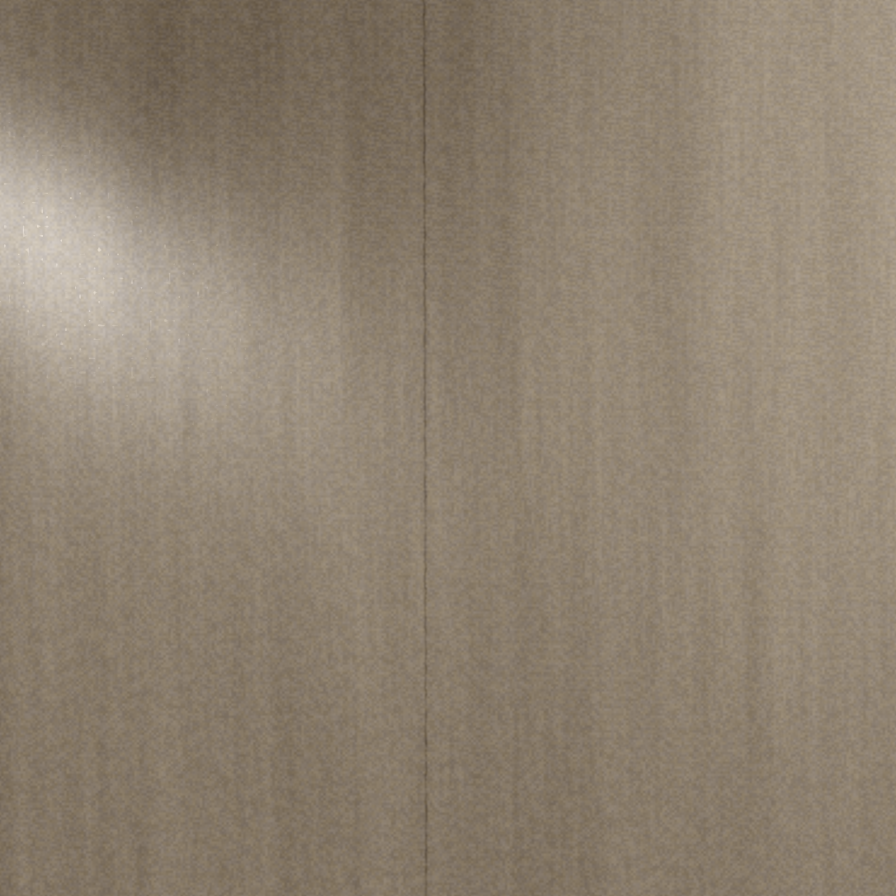
A WebGL 1 fragment shader for this texture:

```glsl
precision highp float;
// Grey-brown wood veneer panels with a thin seam and a soft slanted light reflection.

#define GRAIN_CONTRAST 0.080
#define SPECKLE_CONTRAST 0.092
#define TINT_CONTRAST 0.024
#define SEAM_X 0.4745
#define SEAM_WIDTH 0.0017
#define SEAM_DEPTH 0.10
#define GLOW_CENTER vec2(0.0, 0.765)
#define GLOW_AXIS vec2(0.86, -0.51)
#define GLOW_LENGTH 0.30
#define GLOW_STRENGTH 0.315
#define WOOD_COLOR vec3(0.536, 0.484, 0.416)
#define GLOW_COLOR vec3(0.94, 1.0, 1.08)

uniform vec2 u_resolution;

float hash(vec2 p) {
  return fract(sin(dot(p, vec2(127.1, 311.7))) * 43758.5453);
}

float noise(vec2 p) {
  vec2 cell = floor(p);
  vec2 f = fract(p);
  f = f * f * (3.0 - 2.0 * f);
  float low = mix(hash(cell), hash(cell + vec2(1.0, 0.0)), f.x);
  float high = mix(hash(cell + vec2(0.0, 1.0)), hash(cell + vec2(1.0, 1.0)), f.x);
  return mix(low, high, f.y);
}

// Gaussian falloff around zero
float bell(float x, float width) {
  return exp(-x * x / (width * width));
}

// Long vertical fibres in several widths, centred on zero
float woodGrain(vec2 p) {
  p.x += 0.012 * (noise(p * vec2(3.0, 2.0)) - 0.5);
  float sum = 0.0;
  float weight = 0.42;
  vec2 scale = vec2(17.0, 1.3);
  for (int i = 0; i < 4; i++) {
    sum += weight * (noise(p * scale + float(i) * 19.3) - 0.5);
    scale *= vec2(2.15, 1.8);
    weight *= 0.8;
  }
  return sum;
}

// Fine mottling, centred on zero
float speckle(vec2 p) {
  float fine = noise(p * 370.0) - 0.5;
  float medium = noise(p * vec2(210.0, 165.0) + 41.0) - 0.5;
  return 0.65 * fine + 0.35 * medium;
}

// Broad uneven room light over the panels
float roomLight(vec2 p) {
  float shade = -0.115 * bell(p.x - 0.24, 0.40) * smoothstep(0.50, 1.0, p.y);
  shade -= 0.030 * smoothstep(0.50, 0.0, p.y);
  shade += 0.090 * smoothstep(0.50, 1.0, p.x) * smoothstep(-0.3, 0.9, p.y);
  shade += 0.025 * bell(p.x - 0.43, 0.10) * bell(p.y - 0.38, 0.25);
  return shade + 0.012;
}

// Slanted reflection, sharper on its upper side and widening as it fades
float reflection(vec2 p) {
  vec2 d = p - GLOW_CENTER;
  float along = dot(d, GLOW_AXIS);
  float across = dot(d, vec2(-GLOW_AXIS.y, GLOW_AXIS.x));
  float width = (across > 0.0 ? 0.098 : 0.125) + 0.08 * max(along, 0.0);
  float core = bell(across, width) * bell(along, GLOW_LENGTH);
  float haze = bell(across + 0.03, 0.17) * bell(along - 0.12, 0.28);
  return 0.85 * core + 0.15 * haze;
}

// Thin joint with a slightly ragged edge
float seam(vec2 p) {
  float center = SEAM_X - 0.0025 * (p.y - 0.5);
  center += 0.0012 * (noise(vec2(3.0, p.y * 150.0)) - 0.5);
  float line = bell(p.x - center, SEAM_WIDTH);
  return line * mix(0.45, 1.15, noise(vec2(8.0, p.y * 110.0)));
}

void main() {
  vec2 uv = gl_FragCoord.xy / u_resolution;
  float glow = reflection(uv);

  // Wood body
  float tone = roomLight(uv);
  tone += GRAIN_CONTRAST * woodGrain(uv);
  tone += SPECKLE_CONTRAST * speckle(uv);
  vec3 color = WOOD_COLOR + tone * vec3(1.0, 1.0, 0.97);

  // Yellow to violet flecks
  float tint = noise(uv * 240.0 + 77.0) - 0.5;
  color += TINT_CONTRAST * tint * vec3(0.6, 0.2, -1.4);

  // Reflection and its small glints
  color += GLOW_STRENGTH * glow * GLOW_COLOR;
  float glint = smoothstep(0.86, 1.0, noise(uv * 190.0 + 13.0));
  color += 0.13 * glint * glow;

  color -= SEAM_DEPTH * seam(uv);
  gl_FragColor = vec4(clamp(color, 0.0, 1.0), 1.0);
}
```
